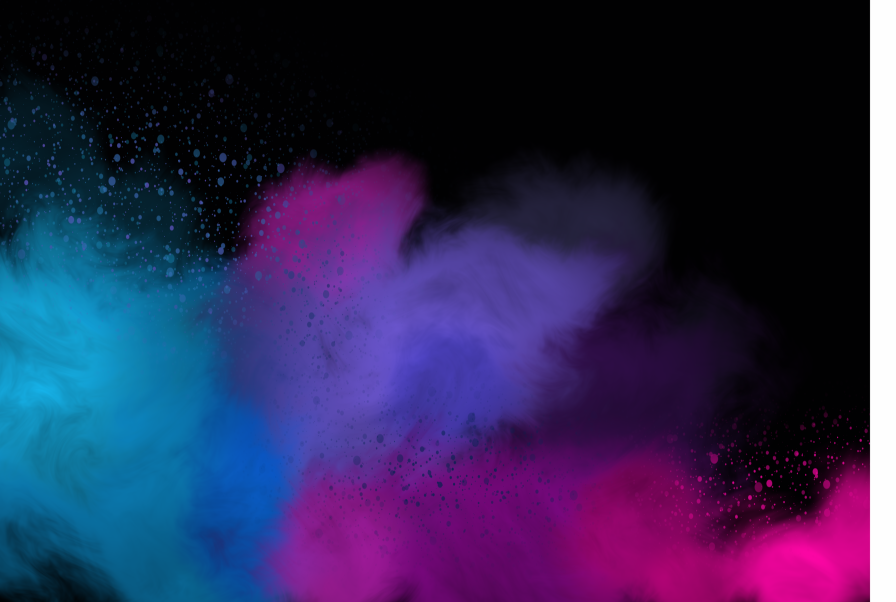
This background is drawn by a WebGL 2 fragment shader. Its source:

```glsl
#version 300 es
precision highp float;
uniform vec2 u_resolution;
out vec4 outColor;

const float ASPECT = 1.488;
const float MARGIN_START = 0.971;
const float SMOKE_SCALE = 6.0;
const float EDGE_RAGGEDNESS = 0.42;
const float SHADE_CONTRAST = 0.32;
const int OCTAVES = 7;

const vec3 NIGHT = vec3(0.004, 0.003, 0.008);
const vec3 PAPER = vec3(0.995);
const vec3 TEAL = vec3(0.03, 0.22, 0.30);
const vec3 CYAN = vec3(0.04, 0.47, 0.68);
const vec3 AQUA = vec3(0.08, 0.62, 0.79);
const vec3 BLUE = vec3(0.03, 0.26, 0.62);
const vec3 SLATE = vec3(0.15, 0.14, 0.25);
const vec3 PLUM = vec3(0.17, 0.05, 0.26);
const vec3 LAVENDER = vec3(0.36, 0.29, 0.70);
const vec3 INDIGO = vec3(0.22, 0.20, 0.66);
const vec3 ORCHID = vec3(0.56, 0.10, 0.53);
const vec3 MAGENTA = vec3(0.48, 0.03, 0.50);
const vec3 PINK = vec3(0.86, 0.02, 0.56);

vec2 hash2(vec2 p) {
    vec3 q = fract(p.xyx * vec3(0.1031, 0.1030, 0.0973));
    q += dot(q, q.yzx + 33.33);
    return fract((q.xx + q.yz) * q.zy);
}

// Layered sines, each octave bent by the one before
float smoke(vec2 p) {
    const mat2 turn = mat2(0.80, 0.60, -0.60, 0.80);
    float sum = 0.0, amplitude = 0.5;
    for (int i = 0; i < OCTAVES; i++) {
        p += 0.45 * sin(p.yx * 1.2 + float(i) * 1.7);
        sum += amplitude * sin(p.x) * cos(p.y + 0.6);
        p = turn * p * 1.72 + 2.3;
        amplitude *= 0.66;
    }
    return sum;
}

// One ragged ellipse of powder laid over the colour so far
void puff(inout vec3 color, vec2 p, float n, vec2 center, vec2 radius, vec3 tint, float opacity) {
    float d = length((p - center) / radius) + EDGE_RAGGEDNESS * n;
    float cover = opacity * (1.0 - smoothstep(0.52, 1.24, d));
    color = mix(color, tint * (1.0 + SHADE_CONTRAST * n), cover);
}

// Cellular grains; x is coverage, y a random brightness
vec2 grains(vec2 p, float cells, float size, float seed) {
    vec2 g = p * cells, home = floor(g), result = vec2(0.0);
    float blur = 0.8 * cells / u_resolution.y;
    for (int k = 0; k < 9; k++) {
        vec2 cell = home + vec2(k % 3 - 1, k / 3 - 1);
        vec2 spot = hash2(cell + seed), trait = hash2(cell + seed + 57.3);
        float radius = size * trait.x * trait.x * trait.x;
        float d = length((g - cell - spot) * vec2(1.15, 0.9));
        float cover = (1.0 - smoothstep(radius - blur, radius + blur, d)) * smoothstep(0.0, 0.5 * blur, radius);
        if (cover > result.x) result = vec2(cover, trait.y);
    }
    return result;
}

float glow(vec2 p, vec2 center, vec2 radius) {
    vec2 q = (p - center) / radius;
    return exp(-dot(q, q));
}

void main() {
    vec2 uv = gl_FragCoord.xy / u_resolution;
    vec2 p = uv * vec2(ASPECT, 1.0);
    float n = smoke(p * SMOKE_SCALE);
    float fine = smoke(p * SMOKE_SCALE * 2.3 + 9.0);
    float m = 0.65 * n + 0.6 * fine;
    vec3 color = NIGHT;

    // Dark smoke at the back
    puff(color, p, m, vec2(0.91, 0.60), vec2(0.18, 0.13), SLATE, 0.85);
    puff(color, p, n, vec2(1.01, 0.58), vec2(0.08, 0.11), SLATE, 0.65);
    puff(color, p, m, vec2(1.16, 0.42), vec2(0.08, 0.11), SLATE, 0.28);
    puff(color, p, m, vec2(0.97, 0.34), vec2(0.25, 0.23), PLUM, 0.90);

    // Cyan powder and the spray above it
    puff(color, p, fine, vec2(0.04, 0.73), vec2(0.14, 0.14), TEAL, 0.45);
    puff(color, p, fine, vec2(0.20, 0.60), vec2(0.17, 0.13), TEAL, 0.60);
    puff(color, p, m, vec2(0.41, 0.28), vec2(0.17, 0.26), BLUE, 0.80);
    puff(color, p, m, vec2(0.32, 0.12), vec2(0.25, 0.24), CYAN * 0.85, 0.90);
    puff(color, p, m, vec2(0.10, 0.34), vec2(0.32, 0.28), CYAN, 0.97);
    puff(color, p, fine, vec2(0.04, 0.40), vec2(0.24, 0.20), AQUA, 0.75);
    puff(color, p, m, vec2(0.44, 0.18), vec2(0.13, 0.22), BLUE * 1.1, 0.75);

    // Orchid crown and lavender heart
    puff(color, p, m, vec2(0.63, 0.67), vec2(0.08, 0.07), ORCHID * 0.6, 0.80);
    puff(color, p, m, vec2(0.55, 0.59), vec2(0.14, 0.14), ORCHID, 0.95);
    puff(color, p, m, vec2(0.46, 0.41), vec2(0.09, 0.11), LAVENDER * 0.6, 0.60);
    puff(color, p, m, vec2(0.72, 0.45), vec2(0.27, 0.19), LAVENDER, 0.92);
    puff(color, p, m, vec2(0.86, 0.51), vec2(0.18, 0.09), LAVENDER * 0.9, 0.80);
    puff(color, p, m, vec2(0.62, 0.29), vec2(0.19, 0.22), LAVENDER, 0.85);
    puff(color, p, m, vec2(0.74, 0.36), vec2(0.13, 0.13), INDIGO, 0.65);

    // Magenta floor
    puff(color, p, m, vec2(0.84, 0.09), vec2(0.36, 0.19), MAGENTA, 0.88);
    puff(color, p, m, vec2(0.56, 0.06), vec2(0.12, 0.14), ORCHID * 1.15, 0.75);
    puff(color, p, m, vec2(1.06, 0.10), vec2(0.13, 0.12), PINK * 0.72, 0.75);
    puff(color, p, m, vec2(1.15, 0.03), vec2(0.10, 0.07), PINK * 0.8, 0.80);
    puff(color, p, n, vec2(1.33, 0.05), vec2(0.14, 0.11), PINK, 0.97);
    puff(color, p, n, vec2(1.43, 0.11), vec2(0.09, 0.13), PINK * 0.9, 0.90);

    // Grains thrown out in three sizes
    float spray = glow(p, vec2(0.10, 0.72), vec2(0.24, 0.16)) + glow(p, vec2(0.36, 0.62), vec2(0.20, 0.16));
    float embers = glow(p, vec2(1.25, 0.18), vec2(0.14, 0.08)) + glow(p, vec2(1.41, 0.25), vec2(0.06, 0.05));
    float flecks = glow(p, vec2(0.74, 0.21), vec2(0.20, 0.10)) + 0.6 * glow(p, vec2(0.52, 0.52), vec2(0.09, 0.15));
    for (int i = 0; i < 3; i++) {
        float level = float(i);
        vec2 grain = grains(p, 34.0 * exp2(level * 0.85), 0.26, level * 31.0);
        float lit = grain.x * (0.35 + 0.65 * grain.y);
        vec3 sprayTint = mix(AQUA, LAVENDER, grain.y);
        color = mix(color, sprayTint, lit * min(spray, 1.0) * 0.85);
        color = mix(color, PINK, lit * min(embers * 1.3, 1.0));
        color = mix(color, BLUE * 0.5, lit * min(flecks, 1.0) * 0.9);
    }

    // Pale margin on the right
    float feather = 0.7 / u_resolution.x;
    color = mix(color, PAPER, smoothstep(MARGIN_START - feather, MARGIN_START + feather, uv.x));
    outColor = vec4(clamp(color, 0.0, 1.0), 1.0);
}
```
